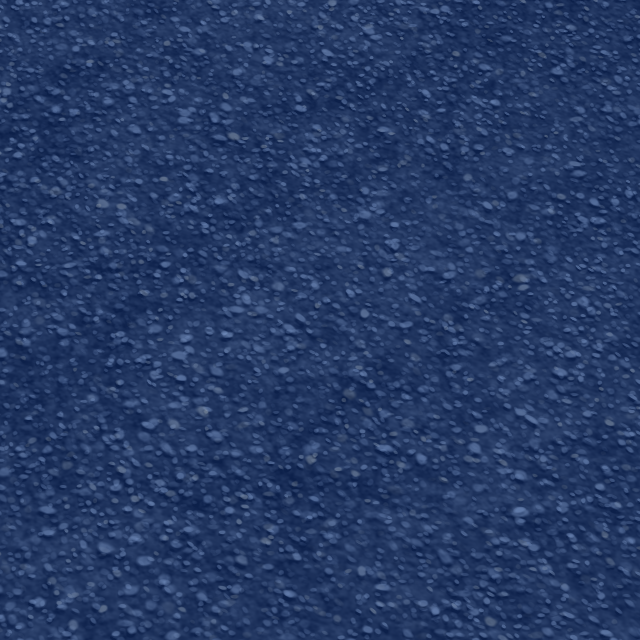
Write a WebGL 2 fragment shader that draws this texture.

```glsl
#version 300 es
precision highp float;
// Draws a dark blue granular surface with soft, slanted pale flecks.

uniform vec2 u_resolution;
out vec4 fragColor;

const vec3 DEEP_BLUE = vec3(0.11, 0.19, 0.355);
const vec3 TONE_RANGE = vec3(0.21, 0.22, 0.22);
const vec3 WARM_SHIFT = vec3(0.05, 0.02, -0.05);
const float GRAIN_ASPECT = 1.5;
const float GRAIN_TILT = -0.3;

vec4 hash4(vec2 cell, float seed) {
    vec4 h = fract(vec4(cell.xyx, cell.y + seed) * vec4(0.1031, 0.103, 0.0973, 0.1099) + seed * 0.137);
    h += dot(h, h.wzxy + 33.33);
    return fract((h.xxyz + h.yzzw) * h.zywx);
}

// Turns a point into the frame of a feature slanted by the given angle
mat2 slantFrame(float angle) {
    float c = cos(angle), s = sin(angle);
    return mat2(c, -s, s, c);
}

float valueNoise(vec2 p, float seed) {
    vec2 cell = floor(p), f = fract(p);
    f = f * f * (3.0 - 2.0 * f);
    float low = mix(hash4(cell, seed).x, hash4(cell + vec2(1, 0), seed).x, f.x);
    float high = mix(hash4(cell + vec2(0, 1), seed).x, hash4(cell + 1.0, seed).x, f.x);
    return mix(low, high, f.y);
}

// Soft ellipse with a slightly uneven outline
float pebble(vec2 q, vec2 radius, float phase) {
    vec2 e = q / radius;
    float wobble = 0.1 * sin(3.0 * e.x + phase) * sin(2.6 * e.y + 2.0 * phase);
    return 1.0 - smoothstep(0.45, 1.1, length(e) + wobble);
}

// Cellular grains: x = light, y = shade below, z = warm tint
vec3 grainLayer(vec2 p, float sparsity, float seed) {
    p.x /= GRAIN_ASPECT;
    vec2 home = floor(p);
    vec3 result = vec3(0.0);
    for (int j = -1; j <= 1; j++) {
        for (int i = -1; i <= 1; i++) {
            vec2 cell = home + vec2(i, j);
            vec4 place = hash4(cell, seed);
            vec4 look = hash4(cell, seed + 17.0);
            vec2 q = p - cell - 0.5 - 0.9 * (place.xy - 0.5);
            q.x *= GRAIN_ASPECT;
            mat2 turn = slantFrame(GRAIN_TILT + 0.9 * (place.z - 0.5));
            vec2 radius = vec2(mix(0.42, 0.8, look.x), mix(0.28, 0.5, look.y));
            float brightness = pow(place.w, sparsity);
            float light = brightness * pebble(turn * q, radius, 6.28 * look.z);
            float shade = brightness * pebble(turn * (q + vec2(0.1, 0.36)), radius, 6.28 * look.z);
            if (light > result.x) {
                result.x = light;
                result.z = light * (smoothstep(0.75, 1.0, look.w) - 0.15);
            }
            result.y = max(result.y, shade);
        }
    }
    return result;
}

// Broad drifts of brightness
float drift(vec2 p) {
    return sin(p.x * 7.0 + 2.0 * sin(p.y * 5.0)) * sin(p.y * 9.0 - p.x * 3.0 + 1.0)
         + 0.6 * sin(p.x * 17.0 - p.y * 13.0 + 2.0 * sin(p.x * 6.0));
}

void main() {
    vec2 uv = gl_FragCoord.xy / u_resolution;

    // Grains shrink gently toward the top
    vec2 ground = vec2((uv.x - 0.5) * (0.85 + 0.3 * uv.y) + 1.0, uv.y * (0.85 + 0.2 * uv.y) + 1.0);

    // Mottled base, from soft clumps to fine grit
    vec2 slanted = slantFrame(GRAIN_TILT) * ground + 2.0;
    float tone = 0.05 + 0.045 * drift(uv);
    tone += 0.22 * (valueNoise(slanted * vec2(22.0, 34.0), 21.0) - 0.5);
    tone += 0.34 * (valueNoise(slanted * vec2(85.0, 150.0), 3.0) - 0.5);
    tone += 0.24 * (valueNoise(slanted * vec2(190.0, 270.0), 9.0) - 0.5);

    // Coarse to fine grain layers
    float warmth = 0.0;
    float scale = 54.0, strength = 0.92, sparsity = 4.6;
    for (int k = 0; k < 3; k++) {
        vec3 grain = grainLayer(ground * scale, sparsity, 5.0 + 11.0 * float(k));
        float patchGain = 1.0 + 0.2 * drift(uv + float(k));
        tone += strength * patchGain * (grain.x - 0.32 * grain.y * (1.0 - grain.x));
        warmth += strength * grain.z;
        scale *= 1.42;
        strength *= 0.92;
        sparsity *= 0.72;
    }

    // Compress the rare brightest overlaps
    tone = min(tone, 0.9) + 0.45 * max(tone - 0.9, 0.0);
    vec3 color = DEEP_BLUE + TONE_RANGE * max(tone, -0.3) + WARM_SHIFT * warmth;
    fragColor = vec4(clamp(color, 0.0, 1.0), 1.0);
}
```
